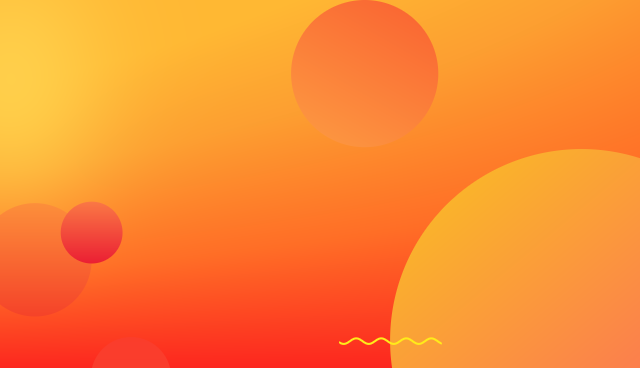
Write a Shadertoy shader that draws this background.

```glsl
// Warm sunset gradient with a soft glow, five shaded discs and a small yellow wave.

// Lengths are in canvas heights, origin at the lower left.
const vec3 RED    = vec3(0.99, 0.15, 0.12);
const vec3 ORANGE = vec3(1.00, 0.43, 0.15);
const vec3 AMBER  = vec3(0.99, 0.62, 0.19);
const vec3 GOLD   = vec3(1.00, 0.72, 0.20);

const float TILT       = 0.37;   // how much the warm bands rise to the right
const float TILT_PIVOT = 0.68;

const vec3  GLOW_COLOR  = vec3(1.00, 0.81, 0.29);
const vec2  GLOW_CENTER = vec2(0.03, 0.785);
const vec2  GLOW_SIZE   = vec2(0.27, 0.33);

const vec3  WAVE_COLOR  = vec3(1.00, 0.92, 0.10);
const vec2  WAVE_CENTER = vec2(1.061, 0.073);
const float WAVE_HALF   = 0.137;
const float WAVE_PERIOD = 0.068;
const float WAVE_CREST  = 0.968;  // x of one crest
const float WAVE_HEIGHT = 0.0075;
const float WAVE_WIDTH  = 0.0028;
const float TAU = 6.28318;

// Coverage of a shape from its signed distance, softened over one pixel.
float coverage(float dist) {
    return clamp(0.5 - dist * iResolution.y, 0.0, 1.0);
}

// Four-stop ramp, bent by the tilt, with the glow on top.
vec3 background(vec2 p) {
    float height = p.y * (1.0 - TILT * (p.x - TILT_PIVOT));
    vec3 color = mix(RED, ORANGE, clamp(height / 0.32, 0.0, 1.0));
    color = mix(color, AMBER, clamp((height - 0.32) / 0.34, 0.0, 1.0));
    color = mix(color, GOLD, clamp((height - 0.66) / 0.29, 0.0, 1.0));
    vec2 g = (p - GLOW_CENTER) / GLOW_SIZE;
    return mix(color, GLOW_COLOR, exp(-dot(g, g)));
}

// Disc shaded from 'low' to 'high' along the unit direction 'dir'.
void disc(inout vec3 color, vec2 p, vec2 center, float radius,
          vec2 dir, vec3 low, vec3 high) {
    vec2 q = p - center;
    float shade = clamp(0.5 + 0.5 * dot(q, dir) / radius, 0.0, 1.0);
    color = mix(color, mix(low, high, shade), coverage(length(q) - radius));
}

// Distance to a finite sine stroke.
float waveDistance(vec2 p) {
    float k = TAU / WAVE_PERIOD;
    float phase = k * (p.x - WAVE_CREST);
    float slope = WAVE_HEIGHT * k * sin(phase);
    float dy = p.y - WAVE_CENTER.y - WAVE_HEIGHT * cos(phase);
    float dx = max(abs(p.x - WAVE_CENTER.x) - WAVE_HALF, 0.0);
    return length(vec2(dx, dy / sqrt(1.0 + slope * slope))) - WAVE_WIDTH;
}

void mainImage(out vec4 fragColor, in vec2 fragCoord) {
    vec2 p = fragCoord / iResolution.y;
    vec2 up = vec2(0.0, 1.0);
    vec3 color = background(p);

    // Upper disc
    disc(color, p, vec2(0.991, 0.800), 0.200, vec2(0.50, 0.866),
         vec3(0.99, 0.58, 0.25), vec3(0.98, 0.41, 0.20));
    // Large disc on the right
    disc(color, p, vec2(1.580, 0.075), 0.520, vec2(-0.64, 0.768),
         vec3(0.99, 0.39, 0.37), vec3(0.98, 0.70, 0.17));
    // Left disc, with the small one in front
    disc(color, p, vec2(0.095, 0.294), 0.154, up,
         vec3(0.96, 0.26, 0.16), vec3(0.99, 0.56, 0.23));
    disc(color, p, vec2(0.249, 0.368), 0.084, up,
         vec3(0.92, 0.12, 0.20), vec3(0.98, 0.47, 0.27));
    // Disc rising from the lower edge
    disc(color, p, vec2(0.356, -0.025), 0.109, up,
         vec3(0.98, 0.23, 0.18), vec3(0.98, 0.24, 0.17));

    color = mix(color, WAVE_COLOR, coverage(waveDistance(p)));
    fragColor = vec4(color, 1.0);
}
```
